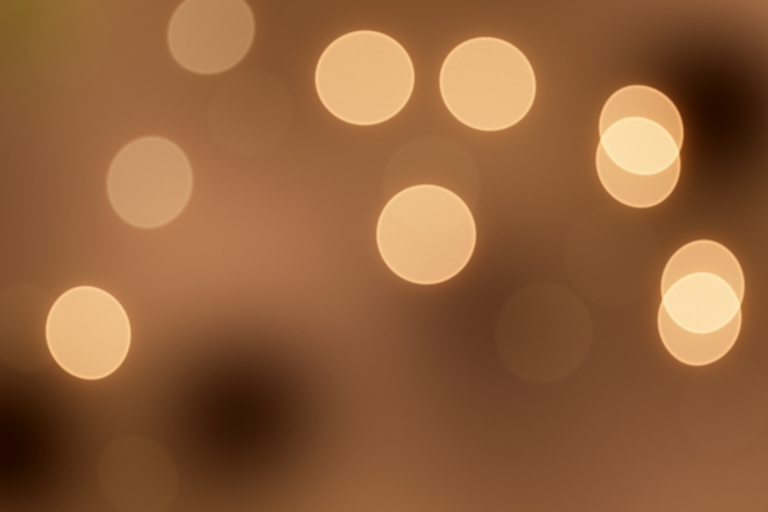
Write a WebGL 2 fragment shader that draws this background.

```glsl
#version 300 es
precision highp float;
// Warm out-of-focus lights: pale amber discs over a soft brown blur.

uniform vec2 u_resolution;
out vec4 fragColor;

// Distance to a disc that narrows to a rounded lens away from the canvas centre.
float lensDistance(vec2 p, vec2 centre, float radius, vec2 middle) {
    vec2 d = p - centre;
    vec2 shift = 0.028 * (centre - middle);
    float a = length(d - shift);
    float b = length(d + shift);
    float smoothMax = 0.5 * (a + b + sqrt((a - b) * (a - b) + 0.0002));
    return smoothMax - radius - 0.006;
}

// Coverage of a disc with an edge of the given softness.
float discBody(float d, float softness) {
    float soft = max(softness, 1.0 / u_resolution.y);
    return 1.0 - smoothstep(-soft, soft, d);
}

vec3 screen(vec3 base, vec3 light) {
    return 1.0 - (1.0 - base) * (1.0 - light);
}

// Faint mottling from crossed, bent sines.
float mottle(vec2 p) {
    vec2 q = p * 260.0 + 2.0 * sin(p.yx * 97.0);
    return sin(q.x + 0.6 * q.y) * sin(q.y - 0.4 * q.x);
}

// Blurred backdrop: layered sines with broad shadows.
vec3 backdrop(vec2 p, float aspect) {
    float tone = 0.82
        + 0.13 * sin(4.3 * p.x + 2.1 * p.y - 1.2)
        + 0.12 * sin(6.1 * p.y - 3.4 * p.x + 0.6)
        + 0.06 * sin(9.0 * p.x + 5.0 * p.y + 2.0);
    for (int i = 0; i < 4; i++) {
        float k = float(i);
        vec2 d = p - vec2(0.313 * k * aspect, 0.13 + 0.075 * k * k);
        float depth = i == 2 ? 0.28 : 0.87;
        tone -= depth * exp(-dot(d, d) / 0.034);
    }
    vec3 shadow = vec3(0.13, 0.03, -0.02);
    vec3 warmTan = vec3(0.69, 0.46, 0.29);
    vec3 color = max(mix(shadow, warmTan, clamp(tone, 0.0, 1.08)), 0.0);

    // Slight rose and olive casts
    color.b += 0.012 * sin(3.0 * p.x + 5.0 * p.y - 2.5);
    vec2 corner = p - vec2(0.0, 1.0);
    return color * mix(vec3(1.0), vec3(0.74, 0.82, 0.5), exp(-dot(corner, corner) / 0.04));
}

void main() {
    vec2 p = gl_FragCoord.xy / u_resolution.y;
    float aspect = u_resolution.x / u_resolution.y;
    vec2 middle = vec2(0.5 * aspect, 0.5);
    vec3 color = backdrop(p, aspect);

    // Faint ghost discs over the whole canvas
    for (int i = 0; i < 9; i++) {
        float k = float(i);
        vec2 centre = vec2(aspect * fract(0.09 + 0.618 * k), fract(0.92 + 0.43 * k));
        float d = lensDistance(p, centre, 0.095 + 0.008 * sin(k * 2.3), middle);
        float strength = 0.02 + 0.08 * fract(0.1 + 0.7 * k);
        color = screen(color, vec3(0.6, 0.42, 0.2) * strength * discBody(d, 0.006));
    }

    // Bright discs; every third has a lower twin that overlaps it
    vec3 amber = vec3(0.82, 0.575, 0.375);
    vec3 orangeGlow = vec3(0.26, 0.11, 0.03);
    for (int i = 0; i < 8; i++) {
        float k = float(i);
        vec2 centre = vec2(aspect * fract(0.115 + 0.36 * k), 0.35 + 0.6 * fract(0.83 * k));
        float radius = 0.095 + 0.004 * sin(k * 1.9);
        bool dim = i % 3 == 0 && i > 0;
        float strength = dim ? 0.48 : 1.0;
        int twins = i % 3 == 2 ? 2 : 1;
        for (int j = 0; j < twins; j++) {
            vec2 offset = vec2(-0.006, -0.063) * float(j);
            float d = lensDistance(p, centre + offset, radius, middle);
            float body = discBody(d, dim ? 0.006 : 0.003);
            float rim = exp(-pow((d + 0.004) / 0.003, 2.0));
            float halo = exp(-max(d, 0.0) / 0.018) * (1.0 - body);
            float fill = body * (1.0 + 0.13 * rim + 0.008 * mottle(p));
            color = screen(color, (amber * fill + orangeGlow * halo) * strength);
        }
    }

    color += 0.002 * mottle(p.yx + 0.3);
    fragColor = vec4(clamp(color, 0.0, 1.0), 1.0);
}
```
